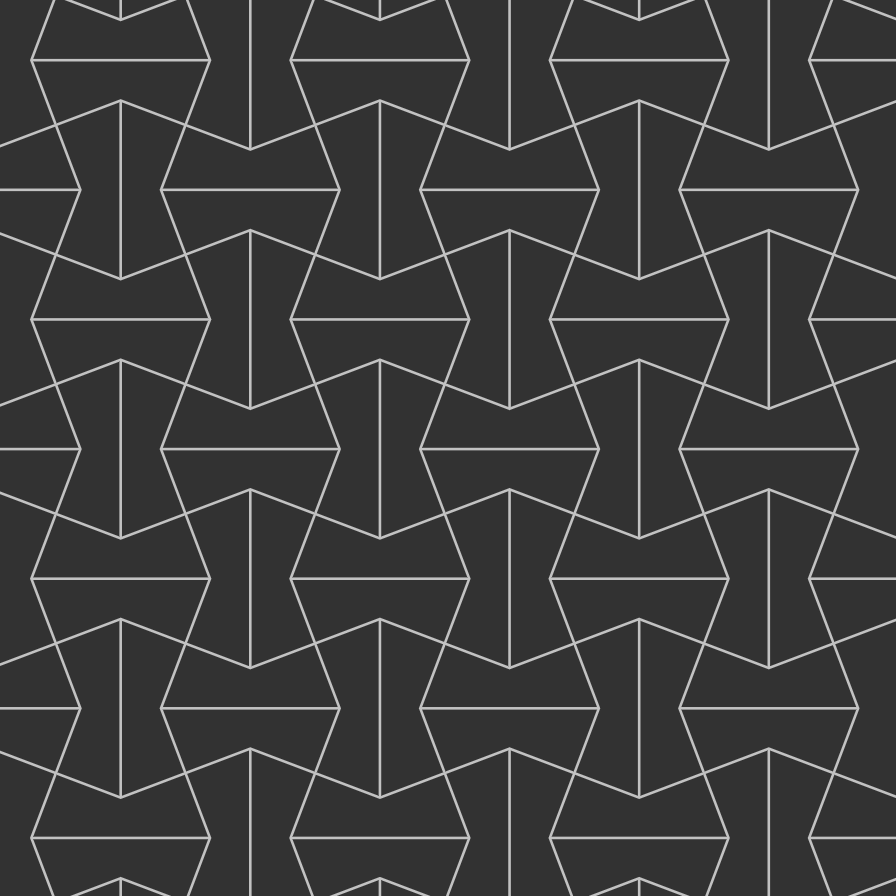
Write a WebGL 1 fragment shader that draws this pattern.

```glsl
precision highp float;

uniform vec2 u_resolution;

const float PITCH = 0.14467;               // spacing of neighbouring bow ties
const vec2 GRID_ORIGIN = vec2(0.5687, 0.4988); // centre of one horizontal bow tie
const float FLARE = 0.189;                 // zigzag amplitude, in cells
const float LINE_WIDTH = 0.0029;           // in canvas heights
const vec3 GROUND_COLOR = vec3(0.196);
const vec3 LINE_COLOR = vec3(0.76);

// Distance to the nearest line, in cells
float bowTieDistance(vec2 p) {
  vec2 cell = floor(p + 0.5);
  vec2 local = abs(p - cell);

  // Odd cells hold the same figure turned a quarter
  float odd = mod(cell.x + cell.y, 2.0);
  vec2 q = odd > 0.5 ? local.yx : local;

  // Own centre bar, and the tip of the neighbour's bar
  float waist = 0.5 - FLARE;
  float bar = q.y;
  float tip = length(vec2(q.x, max(waist - q.y, 0.0)));

  // Slanted outline: the long sides, and the ends that meet them at the corner
  float slope = 2.0 * FLARE;
  float unit = inversesqrt(1.0 + slope * slope);
  float side = abs(q.y - waist - slope * q.x) * unit;
  float end = abs(q.x - 0.5 - FLARE + slope * q.y) * unit;

  return min(min(bar, tip), min(side, end));
}

void main() {
  vec2 uv = gl_FragCoord.xy / u_resolution.y;
  float dist = bowTieDistance((uv - GRID_ORIGIN) / PITCH) * PITCH;

  // Smooth the line edge across one pixel
  float coverage = clamp((0.5 * LINE_WIDTH - dist) * u_resolution.y + 0.5, 0.0, 1.0);
  gl_FragColor = vec4(mix(GROUND_COLOR, LINE_COLOR, coverage), 1.0);
}
```
